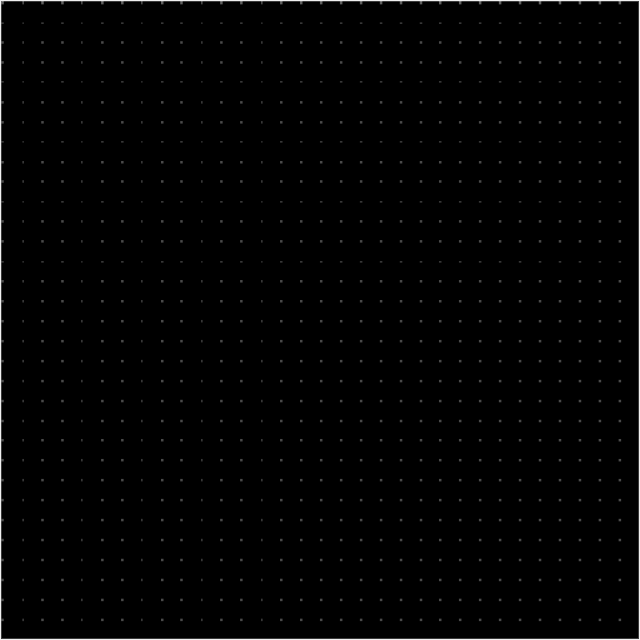
Reproduce this pattern procedurally as a Shadertoy shader.

```glsl
// Fine grid of small grey square dots on black inside a thin pale frame.
#define UNITS 512.0        // canvas width in design units
#define PITCH 15.925       // distance between dots
#define START 2.1          // centre of the first dot, from the left and top
#define REPEATS 32.0       // dots across and down
#define DOT_HALF 1.0       // half width of a full dot
#define THIN_HALF 0.5      // half width in the thinned rows and columns
#define THIN_LIMIT 14.0    // thinning stops at this index
#define SNAP 0.6           // how strongly dots settle on whole units
#define FRAME_WIDTH 1.0
#define DOT_COLOR vec3(0.29)
#define TICK_COLOR vec3(0.38)
#define FRAME_COLOR vec3(0.94)

// Antialiased coverage of a span with the given half width.
float spanCoverage(float offset, float halfWidth, float pixel) {
    return clamp((halfWidth - abs(offset)) / pixel + 0.5, 0.0, 1.0);
}

// Nearest dot index along one axis.
float dotIndex(float x) {
    return clamp(floor((x - START) / PITCH + 0.5), 0.0, REPEATS - 1.0);
}

// Profile of the dots along one axis; every third early one is thin.
float dotProfile(float x, float pixel) {
    float index = dotIndex(x);
    float center = START + PITCH * index;
    bool thin = mod(index, 3.0) == 1.0 && index < THIN_LIMIT;
    float settled = thin ? floor(center) + 0.5 : floor(center + 0.5);
    center = thin ? settled : mix(center, settled, SNAP);
    return spanCoverage(x - center, thin ? THIN_HALF : DOT_HALF, pixel);
}

void mainImage(out vec4 fragColor, in vec2 fragCoord) {
    // Design units, measured from the upper left corner.
    vec2 uv = fragCoord / iResolution.xy;
    vec2 p = vec2(uv.x, 1.0 - uv.y) * UNITS;
    vec2 pixel = UNITS / iResolution.xy;

    // Dot lattice, with slightly longer ticks along the top edge.
    float column = dotProfile(p.x, pixel.x);
    float row = dotProfile(p.y, pixel.y);
    float tick = column * spanCoverage(p.y - START, 1.4, pixel.y);
    vec3 color = DOT_COLOR * column * row;
    color = max(color, TICK_COLOR * tick);

    // Outer frame.
    vec2 edge = min(p, UNITS - p);
    vec2 rim = clamp((FRAME_WIDTH - edge) / pixel + 0.5, 0.0, 1.0);
    color = mix(color, FRAME_COLOR, max(rim.x, rim.y));

    fragColor = vec4(color, 1.0);
}
```
